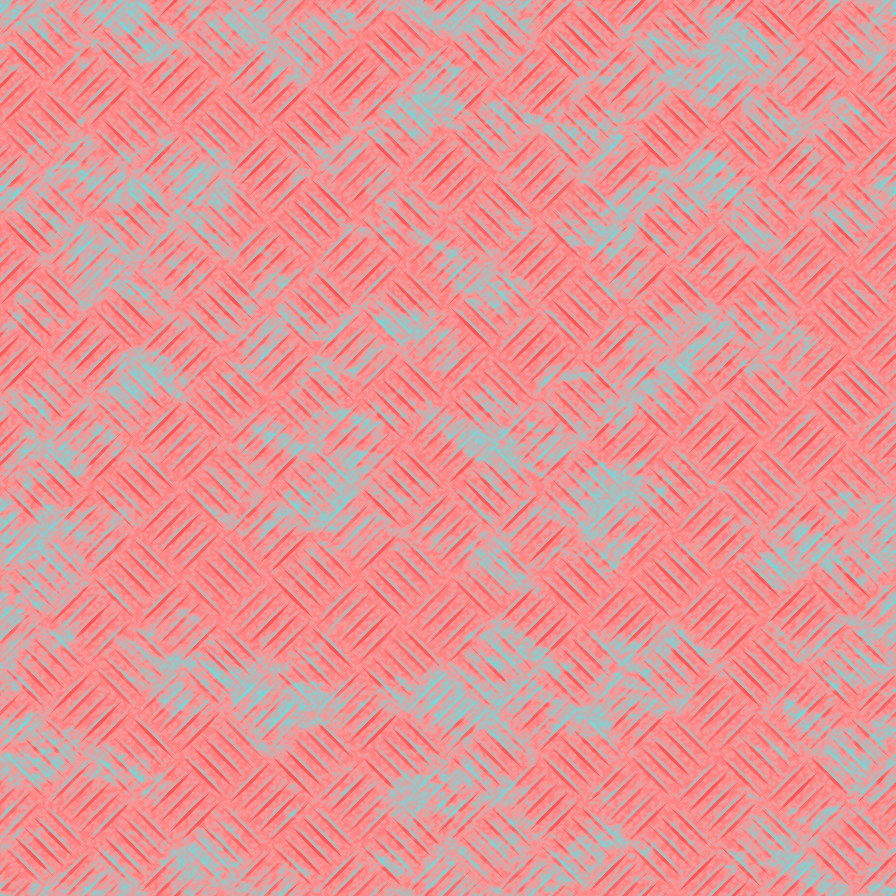
A Shadertoy shader for this texture:

```glsl
// Worn tread plate: a 10 by 10 weave of five-bar groups in coral red with teal scuffs.

const float REPEATS = 10.0;       // groups of each direction per side
const vec2 WEAVE_SHIFT = vec2(0.0, -0.06);
const float BAR_PITCH = 0.155;    // the lengths below are in units of one repeat
const float BAR_HALF_LENGTH = 0.31;
const float EDGE_HALF_WIDTH = 0.019;
const float EDGE_OFFSET = 0.018;
const float TAU = 6.2832;

vec2 hash2(vec2 p) {
    vec2 h = vec2(dot(p, vec2(127.1, 311.7)), dot(p, vec2(269.5, 183.3)));
    return fract(sin(h) * 43758.5);
}

// Seamless cellular noise: 1 at a feature point, falling with distance
float cellular(vec2 p, vec2 period) {
    vec2 cell = floor(p);
    vec2 local = p - cell;
    float nearest = 2.0;
    for (int y = -1; y <= 1; y++) {
        for (int x = -1; x <= 1; x++) {
            vec2 shift = vec2(x, y);
            vec2 point = shift + hash2(mod(cell + shift, period));
            nearest = min(nearest, length(point - local));
        }
    }
    return 1.0 - nearest;
}

// Octaves of cellular noise, bent by sines into ragged drifts
float drifts(vec2 p) {
    vec2 bend = sin(TAU * (p.yx * vec2(4.0, 3.0) + vec2(0.1, 0.4)))
              + 0.5 * sin(TAU * (p.yx * vec2(9.0, 11.0) + p * 5.0));
    p += 0.018 * bend;
    vec2 period = vec2(5.0, 9.0);
    float sum = 0.0, weight = 0.5, total = 0.0;
    for (int i = 0; i < 5; i++) {
        sum += weight * cellular(p * period, period);
        total += weight;
        weight *= 0.75;
        period *= 2.0;
    }
    return sum / total;
}

// Lens-shaped stroke, tapering to a point at both ends
float stroke(float along, float across, float halfWidth, float blur) {
    float t = along / BAR_HALF_LENGTH;
    float taper = halfWidth * (1.0 - t * t);
    return 1.0 - smoothstep(-0.5 * blur, 0.5 * blur, abs(across) - taper);
}

// Five parallel bars per cell: x is the lit edge, y the shaded edge
vec2 barGroup(vec2 g, vec2 direction, float blur) {
    vec2 cell = mod(floor(g), REPEATS);
    vec2 q = fract(g) - 0.5;
    float along = dot(q, direction);
    float across = dot(q, vec2(-direction.y, direction.x));
    float index = clamp(round(across / BAR_PITCH), -2.0, 2.0);
    across -= index * BAR_PITCH;
    vec2 strength = 0.55 + 0.45 * hash2(cell + index * 17.0 + direction.y * 5.0);
    return strength * vec2(
        stroke(along, across - EDGE_OFFSET, 0.8 * EDGE_HALF_WIDTH, blur),
        stroke(along, across + EDGE_OFFSET, EDGE_HALF_WIDTH, blur));
}

// One tone runs from red through coral and grey to teal
vec3 plateColour(float tone) {
    return vec3(clamp(2.15 - 2.0 * tone, 0.3, 1.0), tone, tone);
}

void mainImage(out vec4 fragColor, in vec2 fragCoord) {
    vec2 uv = fragCoord / iResolution.y;
    vec2 g = uv * REPEATS + WEAVE_SHIFT;
    float blur = max(REPEATS / iResolution.y, 0.012);

    // Scuffed drifts, pale speckle and slanted brush marks
    float speckle = 0.5 * (cellular(uv * 130.0, vec2(130.0))
                         + cellular(uv * 230.0, vec2(230.0))) - 0.52;
    vec2 slant = vec2((uv.x - uv.y) * 110.0, (uv.x + uv.y) * 44.0);
    float brush = cellular(slant, vec2(110.0, 44.0)) - 0.52;
    float wear = smoothstep(0.52, 0.77, drifts(uv) + 0.08 * brush);
    float tone = 0.525 + 0.18 * wear;
    tone += 0.28 * max(speckle, -0.05) + mix(0.04, 0.14, wear) * brush;

    // Raised bars: falling groups mid-cell, rising groups on the corners
    vec2 bars = barGroup(g, vec2(0.7071, -0.7071), blur)
              + barGroup(g + 0.5, vec2(0.7071), blur);
    tone = mix(tone, mix(0.32, 0.48, wear), bars.y * (1.0 - 0.35 * wear));
    tone = mix(tone, mix(0.76, 0.88, wear), bars.x);

    fragColor = vec4(plateColour(clamp(tone, 0.33, 0.87)), 1.0);
}
```
